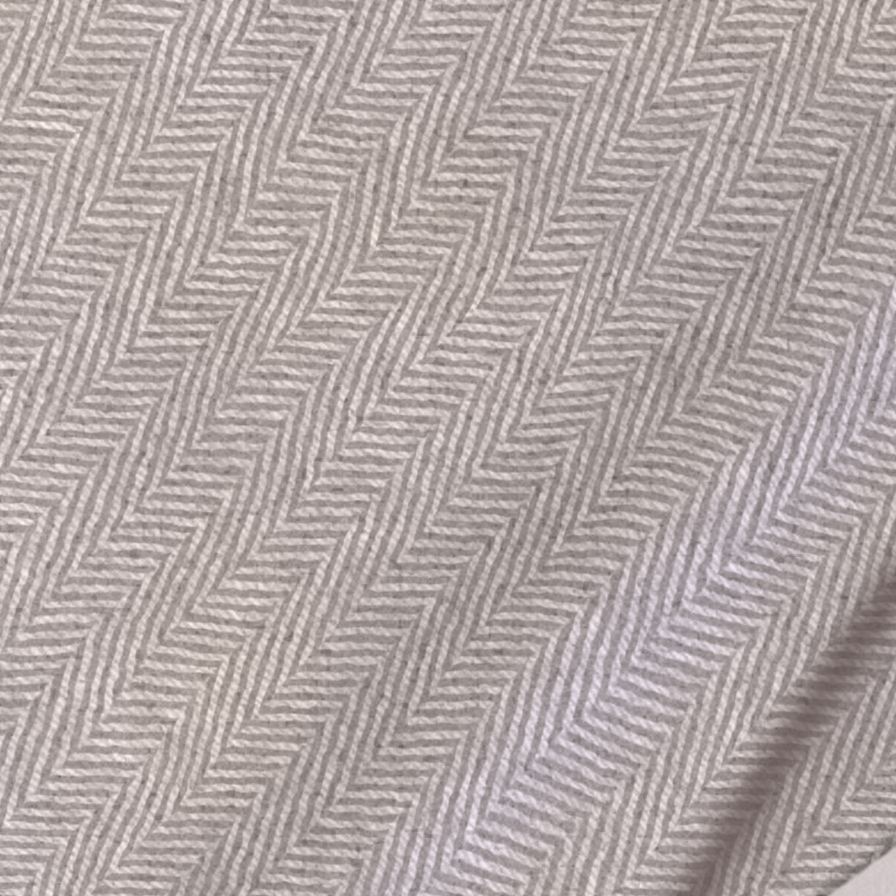
Reproduce this texture procedurally as a three.js fragment shader.

```glsl
// Draped wool herringbone: diagonal bands alternate near-level and steep twill ribs.
// Ribs are soft periodic profiles cut into beads by slanted threads, with hashed
// fibre noise, slow warping, broad light and one dark fold at the lower right.

varying vec2 vUv;

const vec2 BAND_DIR = vec2(0.669, 0.743);      // direction the bands run
const vec2 BAND_NORMAL = vec2(0.743, -0.669);
const float BAND_PERIOD = 0.129;               // one level band plus one steep band
const float BAND_PHASE = 0.385;
const float LEVEL_SHARE = 0.48;
const float LEVEL_SPACING = 0.0165;
const float STEEP_SPACING = 0.0172;
const float THREAD_SPACING = 0.0085;

const vec3 GAP_COLOR = vec3(0.605, 0.568, 0.555);
const vec3 RIB_COLOR = vec3(0.850, 0.812, 0.805);
const vec3 FOLD_COLOR = vec3(0.400, 0.355, 0.350);
const vec3 BACKING_COLOR = vec3(0.820, 0.780, 0.785);
const vec3 COOL_TINT = vec3(0.985, 0.985, 1.045);
const vec3 WARM_TINT = vec3(1.010, 1.000, 0.980);

float hash(vec2 p) {
  vec3 q = fract(vec3(p.xyx) * 0.1031);
  q += dot(q, q.yzx + 33.33);
  return fract((q.x + q.y) * q.z);
}

float noise(vec2 p) {
  vec2 cell = floor(p);
  vec2 f = fract(p);
  f = f * f * (3.0 - 2.0 * f);
  float low = mix(hash(cell), hash(cell + vec2(1.0, 0.0)), f.x);
  float high = mix(hash(cell + vec2(0.0, 1.0)), hash(cell + 1.0), f.x);
  return mix(low, high, f.y);
}

float bump(float x, float center, float width) {
  float d = (x - center) / width;
  return exp(-d * d);
}

// Rounded periodic ridge, 1 on the crest and 0 in the gap
float wave(float x) {
  return 0.5 + 0.5 * cos(6.28318 * x);
}

// One twill rib family, with brightness varying along and between ribs
float ribs(float across, float along, float seed) {
  float profile = smoothstep(0.18, 0.85, wave(across));
  float wear = noise(vec2(floor(across + 0.5) + seed, along * 45.0));
  return profile * mix(0.65, 1.12, wear);
}

// 1 in level bands and 0 in steep bands, with softened borders
float levelMask(float s, float softness) {
  float u = fract(s / BAND_PERIOD + BAND_PHASE);
  float distToEdge = LEVEL_SHARE * 0.5 - abs(u - LEVEL_SHARE * 0.5);
  distToEdge = max(distToEdge, LEVEL_SHARE * 0.5 - abs(u - 1.0 - LEVEL_SHARE * 0.5));
  return smoothstep(-softness, softness, distToEdge);
}

// Signed distance from the fold crease, positive to its right
float foldDistance(vec2 p) {
  return (p.x - 0.775 - 0.58 * p.y - 0.2 * p.y * p.y) * 0.83;
}

vec2 drape(vec2 p, float fold) {
  vec2 wobble = vec2(noise(p * 7.0), noise(p * 7.0 + 41.0)) - 0.5;
  vec2 jitter = vec2(noise(p * 85.0), noise(p * 85.0 + 17.0)) - 0.5;
  float ridge = smoothstep(-0.32, -0.05, fold);
  return p + wobble * 0.016 + jitter * 0.0035 + vec2(0.0, 0.055 * ridge);
}

vec3 weave(vec2 p) {
  float level = ribs((p.y + 0.04 * p.x) / LEVEL_SPACING, p.x, 3.0);
  float steep = ribs((p.x - 0.325 * p.y) / STEEP_SPACING, p.y, 170.0);
  float rib = mix(steep, level, levelMask(dot(p, BAND_NORMAL), 0.025));

  // Slanted threads split the ribs into beads
  float threadRow = dot(p, BAND_DIR) / THREAD_SPACING;
  float bead = wave(threadRow);
  float threadTone = hash(vec2(floor(threadRow + 0.5), floor(dot(p, BAND_NORMAL) * 50.0)));
  float amount = rib * mix(0.68, 1.0, bead) + 0.10 * bead;
  return mix(GAP_COLOR, RIB_COLOR, amount) + 0.025 * (threadTone - 0.5);
}

void main() {
  vec2 p = vUv;
  float fold = foldDistance(p);
  vec3 color = weave(drape(p, fold));

  // Fibre fuzz and scattered dark flecks
  float fuzz = noise(p * 210.0) + noise(p * 390.0 + 9.0) - 1.0;
  color += 0.085 * fuzz;
  color -= 0.09 * smoothstep(0.72, 0.95, noise(p * 150.0 + 70.0));

  // Broad light, hollow beside the ridge, and cool or warm patches
  float s = dot(p, BAND_NORMAL);
  float hollow = bump(s, 0.18, 0.08);
  float ridgeLight = bump(s, 0.345, 0.07);
  float mottling = noise(p * 5.0 + 23.0);
  float light = 1.035 - 0.05 * p.x - 0.07 * hollow + 0.03 * ridgeLight;
  light += 0.05 * (mottling - 0.5);
  float cool = clamp(0.65 * ridgeLight + 0.5 * noise(p * 4.0 + 5.0), 0.0, 1.0);
  color *= light * mix(WARM_TINT, COOL_TINT, cool);

  // Fold shadow, then the pale backing in the corner
  float crease = bump(fold, 0.0, 0.026) + 0.25 * bump(fold, 0.045, 0.04);
  color = mix(color, FOLD_COLOR * (0.7 + 0.5 * color), min(0.78 * crease, 1.0));
  float corner = (p.x - 0.925 - 1.36 * p.y) * 0.59;
  color *= 1.0 - 0.22 * bump(corner, -0.004, 0.009);
  vec3 backing = BACKING_COLOR + 0.03 * fuzz;
  color = mix(color, backing, smoothstep(-0.003, 0.003, corner));

  gl_FragColor = vec4(clamp(color, 0.0, 1.0), 1.0);
}
```
